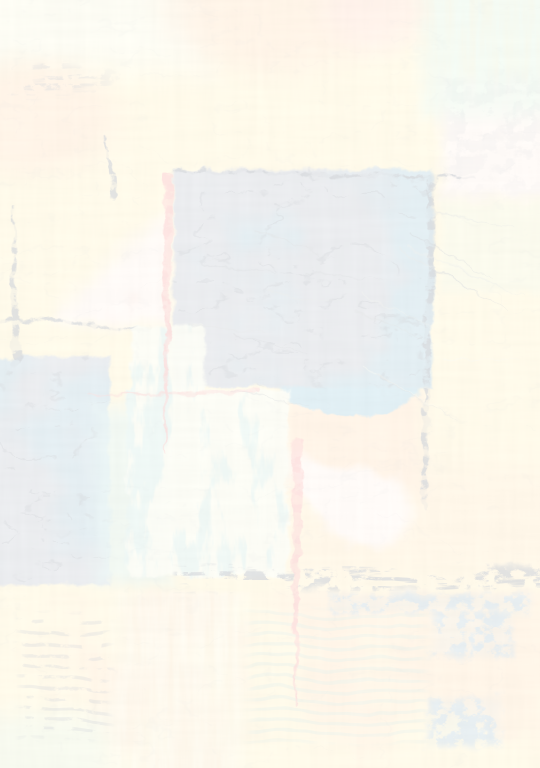
Reproduce this background procedurally as a WebGL 2 fragment shader.

```glsl
#version 300 es
precision highp float;
uniform vec2 u_resolution;
out vec4 fragColor;

const vec3 CREAM = vec3(1.0, 0.982, 0.92);
const vec3 IVORY = vec3(0.988, 0.99, 0.965);
const vec3 PEACH = vec3(1.0, 0.955, 0.908);
const vec3 BLUSH = vec3(0.998, 0.945, 0.925);
const vec3 MILK = vec3(0.998, 0.982, 0.97);
const vec3 MINT = vec3(0.955, 0.982, 0.955);
const vec3 AQUA = vec3(0.925, 0.967, 0.962);
const vec3 SKY = vec3(0.884, 0.938, 0.957);
const vec3 SLATE = vec3(0.922, 0.928, 0.938);
const vec3 INK = vec3(0.845, 0.855, 0.868);
const vec3 ROSE = vec3(0.99, 0.88, 0.875);
const float EDGE = 0.003;    // softness of painted edges
const float WOBBLE = 0.014;  // raggedness of painted edges
const float GRAIN = 0.017;   // strength of the brush grain
const int SCRATCHES = 18;

float hash(vec2 p) {
  return fract(sin(dot(p, vec2(127.1, 311.7))) * 43758.5);
}
float noise(vec2 p) {
  vec2 i = floor(p), f = fract(p);
  f = f * f * (3.0 - 2.0 * f);
  return mix(mix(hash(i), hash(i + vec2(1, 0)), f.x),
             mix(hash(i + vec2(0, 1)), hash(i + 1.0), f.x), f.y);
}
float fbm(vec2 p) {
  float sum = 0.0, amp = 0.53;
  for (int i = 0; i < 4; i++, amp *= 0.5) {
    sum += amp * noise(p);
    p = p * 2.03 + 7.1;
  }
  return sum;
}
// Box from left, bottom to right, top
float rect(vec2 p, vec4 box, float soft) {
  vec2 d = max(box.xy - p, p - box.zw);
  return 1.0 - smoothstep(-soft, soft, max(d.x, d.y));
}
// Ellipse as center and radii
float oval(vec2 p, vec4 e, float soft) {
  return 1.0 - smoothstep(1.0 - soft, 1.0 + soft, length((p - e.xy) / e.zw));
}
// Line whose half width runs from w.x to w.y
float stroke(vec2 p, vec4 ends, vec2 w) {
  vec2 a = p - ends.xy, ab = ends.zw - ends.xy;
  float t = clamp(dot(a, ab) / dot(ab, ab), 0.0, 1.0);
  return 1.0 - smoothstep(-0.0015, 0.0015, length(a - ab * t) - mix(w.x, w.y, t));
}
vec3 col = CREAM;
void paint(vec3 pigment, float cover) {
  col = mix(col, pigment, clamp(cover, 0.0, 1.0));
}

void main() {
  vec2 p = gl_FragCoord.xy / u_resolution.y;
  vec2 q = p + WOBBLE * (vec2(fbm(p * 60.0), fbm(p * 60.0 + 40.0)) - 0.5);
  float cloud = fbm(p * 9.0), patchy = smoothstep(0.35, 0.65, cloud);
  float down = fbm(p * vec2(130, 12)), across = fbm(p * vec2(12, 150));
  float dry = smoothstep(0.42, 0.6, fbm(p * vec2(80, 95)));
  float streak = dry * smoothstep(0.45, 0.6, across);
  float crack = 1.0 - smoothstep(0.0, 0.035, abs(fbm(q * vec2(13, 26)) - 0.5));

  // Pale washes along the top and left
  paint(IVORY, 0.8 * rect(q, vec4(-0.1, 0.91, 0.27, 1.1), 0.04));
  paint(PEACH, 0.85 * oval(q, vec4(0.36, 1, 0.14, 0.095), 0.35));
  paint(BLUSH, 0.7 * oval(q, vec4(0.49, 0.99, 0.065, 0.055), 0.5));
  paint(MILK, rect(q, vec4(0.575, 0.74, 0.8, 0.9), 0.015));
  paint(MINT, (0.4 + 0.8 * down) * rect(q, vec4(0.55, 0.85, 0.8, 1.1), 0.02));
  paint(INK, 0.25 * dry * down * rect(q, vec4(0.58, 0.75, 0.8, 0.9), 0.02));
  paint(PEACH, 0.9 * oval(q, vec4(0.04, 0.845, 0.11, 0.07), 0.4));
  paint(INK, 0.4 * streak * oval(q, vec4(0.05, 0.895, 0.09, 0.02), 0.5));
  float wedge = smoothstep(-0.03, 0.04, 0.533 + 0.9 * q.x - q.y);
  paint(mix(MILK, BLUSH, patchy), wedge * rect(q, vec4(0.07, 0.578, 0.22, 0.73), 0.015));

  // Warm right side and the pale shape below the large block
  paint(MINT, 0.35 * rect(q, vec4(0.575, 0.62, 0.8, 0.735), 0.01));
  paint(PEACH, 0.5 * rect(q, vec4(0.38, 0.25, 0.8, 0.4), 0.05));
  paint(PEACH, 0.9 * rect(q, vec4(0.37, 0.36, 0.55, 0.49), 0.02));
  vec2 tilted = q + vec2(0, 0.4 * q.x - 0.18 + 0.1 * (cloud - 0.5));
  paint(MILK, oval(tilted, vec4(0.455, 0.357, 0.08, 0.055), 0.2));

  // Blue blocks, rounded lower lip and aqua fringe
  paint(SKY, oval(q, vec4(0.455, 0.505, 0.095, 0.048), 0.04));
  float block = rect(q, vec4(0.226, 0.496, 0.563, 0.779), EDGE);
  float skyMix = smoothstep(0.36, 0.64, cloud + 0.5 * (p.x - 0.4));
  paint(mix(SLATE, SKY, 0.75 * skyMix), block);
  float side = rect(q, vec4(-0.1, 0.238, 0.143, 0.535), EDGE);
  paint(mix(SLATE, SKY, 0.65 * patchy), side);
  paint(INK, 0.35 * crack * dry * max(block, side));
  paint(AQUA, 0.7 * rect(q, vec4(0.125, 0.24, 0.22, 0.47), 0.018));

  // Ivory panel and its raised corner
  float panel = max(rect(q, vec4(0.165, 0.25, 0.375, 0.492), EDGE),
                    rect(q, vec4(0.17, 0.48, 0.265, 0.575), EDGE));
  float teal = smoothstep(0.5, 0.68, fbm(p * vec2(60, 18)) + 0.6 * (0.23 - p.x));
  paint(mix(IVORY, AQUA, 0.8 * teal), 0.94 * panel);

  // Combed lower band with blue patches
  float band = 1.0 - smoothstep(0.222, 0.236, q.y);
  paint(mix(CREAM, PEACH, 0.75 * patchy), band);
  paint(MINT, 0.6 * rect(q, vec4(-0.1, -0.1, 0.143, 0.07), 0.03));
  float comb = smoothstep(0.2, 0.9, sin(440.0 * p.y + 14.0 * cloud));
  paint(MINT * 0.97, 0.5 * comb * rect(q, vec4(0.325, 0.035, 0.555, 0.205), 0.012));
  paint(INK, 0.35 * comb * dry * rect(q, vec4(0.025, 0.04, 0.143, 0.2), 0.01));
  paint(IVORY, 0.7 * down * band * rect(q, vec4(0.15, -0.1, 0.32, 0.25), 0.02));
  float blots = max(rect(q, vec4(0.43, 0.202, 0.69, 0.226), 0.008),
                max(rect(q, vec4(0.565, 0.145, 0.665, 0.205), 0.01),
                    rect(q, vec4(0.56, 0.03, 0.65, 0.09), 0.01)));
  paint(mix(SLATE, SKY, 0.5), blots * (0.25 + 0.7 * dry));

  // Dark rims, drips and fine random scratches
  float rim = stroke(q, vec4(0.225, 0.778, 0.615, 0.768), vec2(0.002));
  rim = max(rim, stroke(q, vec4(0.562, 0.765, 0.553, 0.335), vec2(0.005, 0.003)));
  rim = max(rim, stroke(q, vec4(0.018, 0.73, 0.02, 0.53), vec2(0.001, 0.006)));
  rim = max(rim, stroke(q, vec4(0, 0.585, 0.18, 0.573), vec2(0.003, 0.001)));
  rim = max(rim, stroke(q, vec4(0.138, 0.82, 0.147, 0.745), vec2(0.001, 0.005)));
  rim = max(rim, streak * rect(q, vec4(0.23, 0.232, 0.71, 0.262), 0.008));
  paint(INK, rim * (0.2 + 0.55 * dry));
  for (int i = 0; i < SCRATCHES; i++) {
    vec2 s = vec2(i, 1), a = vec2(0.23, 0.48) + vec2(0.38, 0.28) * vec2(hash(s), hash(s + 9.0));
    vec2 b = a + vec2(0.1, -0.06 * hash(s + 5.0));
    paint(mix(INK, IVORY, hash(s + 3.0)), 0.45 * stroke(q, vec4(a, b), vec2(0.001, 0)));
  }

  // Rose strips, then brush grain
  float rose = stroke(q, vec4(0.219, 0.77, 0.216, 0.41), vec2(0.007, 0.001));
  rose = max(rose, stroke(q, vec4(0.386, 0.42, 0.385, 0.085), vec2(0.008, 0.001)));
  rose = max(rose, 0.7 * stroke(q, vec4(0.12, 0.486, 0.335, 0.49), vec2(0.001, 0.003)));
  paint(ROSE, rose * (0.6 + 0.25 * dry));
  paint(INK, 0.07 * crack * dry);
  fragColor = vec4(clamp(col + GRAIN * (down + across - 1.0), 0.0, 1.0), 1.0);
}
```
